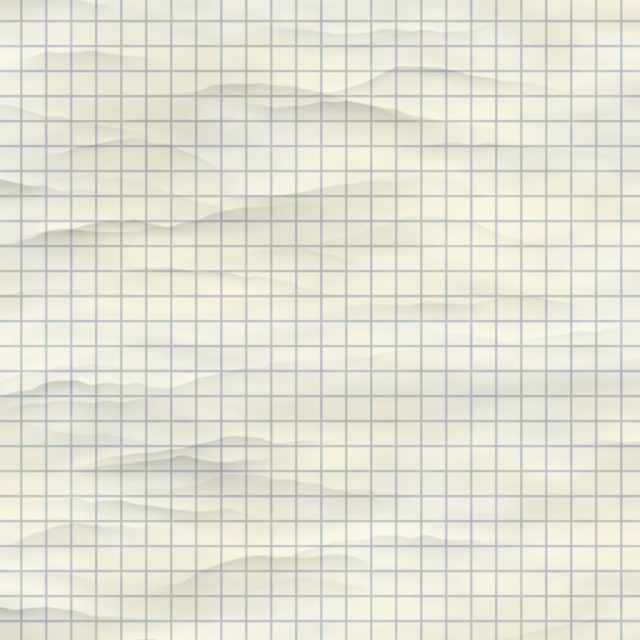
Write a three.js fragment shader that draws this texture.

```glsl
#define CELLS 25.6
#define GRID_SHIFT vec2(0.85, 0.755)
#define LINE_HALF 0.05
#define LINE_SOFT 0.032
#define FOLDS 44
#define FOLD_DEPTH 0.50
#define MOTTLE 0.62
#define LIGHT_PAPER vec3(0.965, 0.960, 0.910)
#define DARK_PAPER vec3(0.700, 0.705, 0.670)
#define WARM_TINT vec3(1.000, 0.985, 0.960)
#define INK_TINT vec3(0.795, 0.815, 0.875)

varying vec2 vUv;

float hash(vec2 p) {
  vec3 q = fract(vec3(p.xyx) * 0.1031);
  q += dot(q, q.yzx + 33.33);
  return fract((q.x + q.y) * q.z);
}

float noise(vec2 p) {
  vec2 i = floor(p);
  vec2 f = fract(p);
  f = f * f * (3.0 - 2.0 * f);
  float low = mix(hash(i), hash(i + vec2(1.0, 0.0)), f.x);
  float high = mix(hash(i + vec2(0.0, 1.0)), hash(i + 1.0), f.x);
  return mix(low, high, f.y);
}

float fbm(vec2 p) {
  float sum = 0.0;
  float weight = 0.5;
  for (int i = 0; i < 4; i++) {
    sum += weight * noise(p);
    p = p * 2.03 + vec2(17.3, 9.1);
    weight *= 0.5;
  }
  return sum / 0.9375;
}

// One bent crease: shaded below its edge, lit above it
float fold(vec2 p, float id) {
  float side = hash(vec2(id, 1.7));
  vec2 centre = vec2(side * 1.1 - 0.05,
    (id + hash(vec2(id, 5.2)) * 1.6 - 0.3) / float(FOLDS));
  float reach = mix(0.12, 0.34, hash(vec2(id, 8.4)));
  float slope = mix(-0.14, 0.14, hash(vec2(id, 12.9)));
  float bow = mix(-0.08, 0.30, hash(vec2(id, 19.6)));
  float strength = mix(0.25, 1.0, pow(hash(vec2(id, 27.1)), 1.5));
  float spread = mix(0.008, 0.030, hash(vec2(id, 31.8)));

  float x = p.x - centre.x;
  float edge = centre.y + slope * x - bow * (sqrt(x * x + 0.002) - 0.045);
  edge += 0.020 * (noise(vec2(p.x * 11.0, id * 7.0)) - 0.5);
  edge += 0.006 * (noise(vec2(p.x * 42.0, id * 3.0)) - 0.5);
  float d = p.y - edge;

  float fade = 1.0 - smoothstep(0.25 * reach, reach, abs(x));
  fade *= mix(0.35, 1.2, noise(vec2(p.x * 9.0, id * 5.0 + 2.0)));
  float shadow = exp(min(d, 0.0) / spread);
  float glow = -0.45 * exp(-max(d, 0.0) / (spread * 0.9));
  return strength * fade * mix(shadow, glow, smoothstep(-0.002, 0.003, d));
}

// Crumpled sheet brightness
float paperTone(vec2 p) {
  vec2 warped = p + vec2(0.0, 0.055 * (noise(p * vec2(5.0, 3.0)) - 0.5));
  float tone = 0.865 + MOTTLE * (fbm(warped * vec2(3.8, 13.0)) - 0.5);
  tone += 0.10 * (noise(warped * vec2(13.0, 48.0) + 4.0) - 0.5);
  float creases = 0.0;
  for (int i = 0; i < FOLDS; i++) {
    creases += fold(p, float(i));
  }
  tone -= FOLD_DEPTH * creases;
  tone += 0.025 * (noise(p * 180.0) - 0.5);
  return clamp(tone, 0.12, 1.04);
}

void main() {
  // Paper with faint warm patches
  vec3 color = mix(DARK_PAPER, LIGHT_PAPER, paperTone(vUv));
  float warmth = smoothstep(0.35, 0.75, fbm(vUv * vec2(5.0, 9.0) + 31.0));
  color *= mix(vec3(1.0), WARM_TINT, warmth);

  // Square ruling
  vec2 cell = fract(vUv * CELLS - GRID_SHIFT + 0.5) - 0.5;
  vec2 rule = 1.0 - smoothstep(LINE_HALF - LINE_SOFT, LINE_HALF + LINE_SOFT, abs(cell));
  float ink = max(rule.x, rule.y) + 0.15 * rule.x * rule.y;
  ink *= mix(0.82, 1.08, noise(vUv * 38.0 + 11.0));

  // Uneven violet and green hue in the ink
  float hueShift = noise(vUv * 24.0 + 57.0) - 0.5;
  vec3 inkTint = INK_TINT + hueShift * vec3(0.035, -0.045, 0.030);
  color *= mix(vec3(1.0), inkTint, ink);

  gl_FragColor = vec4(color, 1.0);
}
```
